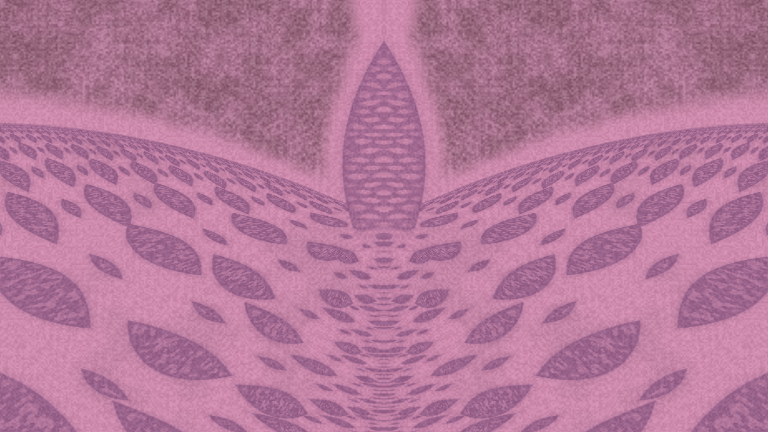
A Shadertoy shader for this background:

```glsl
#define PINK vec3(0.81, 0.545, 0.678)
#define PURPLE vec3(0.60, 0.385, 0.545)
#define HAZE vec3(0.69, 0.47, 0.585)
#define SHADOW vec3(0.58, 0.395, 0.48)
#define ROW_STEP 0.63
#define CELL_STEP 0.178
#define CELL_DECAY 0.58
#define HOLE_WIDTH 0.19
#define LEAF_WIDTH 0.096
#define GRAIN 0.09

float hash(vec2 p) {
    return fract(sin(dot(p, vec2(127.1, 311.7))) * 43758.545);
}

float noise(vec2 p) {
    vec2 i = floor(p), f = fract(p);
    f = f * f * (3.0 - 2.0 * f);
    return mix(mix(hash(i), hash(i + vec2(1, 0)), f.x),
               mix(hash(i + vec2(0, 1)), hash(i + vec2(1, 1)), f.x), f.y);
}

float fbm(vec2 p) {
    float sum = 0.0, amp = 0.5;
    for (int i = 0; i < 5; i++) {
        sum += amp * noise(p);
        p = mat2(1.6, 1.2, -1.2, 1.6) * p + 3.7;
        amp *= 0.55;
    }
    return sum;
}

// Height of the arched rim at a distance x from the axis
float rimHeight(float x) {
    float t = x - 0.09;
    return 0.53 + 0.44 * t - 0.26 * t * t;
}

// Negative inside the pointed leaf
float leafDistance(vec2 p) {
    float q = (p.y - 0.618) / 0.287;
    return p.x - LEAF_WIDTH * max(1.0 - q * q, -0.1);
}

// Fan of slanted lens-shaped holes, shrinking towards the rim and the axis
vec3 fanColor(vec2 p, float px) {
    float depth = max(rimHeight(length(vec2(p.x, 0.06))) - p.y, 0.0001);
    float x = length(vec2(p.x, 0.035));
    float s = -(log(depth / x) + 0.1) / ROW_STEP;
    float t = pow(pow(x, 4.0) + pow(depth, 4.0), 0.125);
    float d = 1.0;
    vec2 grid = vec2(0.0);

    // Rows overlap, so the nearest hole of three rows is taken
    for (int j = -1; j <= 1; j++) {
        float row = clamp(floor(s + 0.5) + float(j), -5.0, 8.0);
        float level = max(row > 0.0 ? row - 1.0 : -1.3 * row - 0.6, 0.0);
        float cellStep = CELL_STEP * pow(CELL_DECAY, level);
        float b = s - row;
        float slant = 0.55 * smoothstep(-1.5, 1.0, row);
        float u = t / cellStep - 0.33 + 0.29 * abs(row) - slant * b + 0.5;
        float a = fract(u) - 0.5;
        float stagger = row > 0.0 ? 0.0 : (row < 0.0 ? 0.33 : 0.17);
        float bl = b + stagger * (1.0 - 2.0 * mod(floor(u), 2.0));
        float width = HOLE_WIDTH + 0.025 * clamp(row, 0.0, 3.0);
        float lens = abs(a) - width * (1.0 - 3.5 * bl * bl);
        float gap = 0.5 - abs(a) - (row > 1.0 ? 0.1 : 0.06) * (1.0 - 22.0 * b * b);
        float hole = min(lens, gap) * 2.0 * t * cellStep;
        if (hole < d) {
            d = hole;
            grid = vec2(a * 22.0 + floor(u) * 7.0, b * 42.0 + row * 50.0);
        }
    }

    // Veins inside the holes, dark outlines and a soft halo outside
    float veins = smoothstep(0.45, 0.7, noise(grid)) * smoothstep(0.002, 0.014, -d);
    vec3 col = mix(PINK, HAZE, 0.3 * smoothstep(0.5, 0.75, fbm(p * 9.0)));
    col = mix(col, PURPLE, 0.35 * exp(-max(d, 0.0) / 0.008));
    col = mix(col, mix(PURPLE, PINK, 0.45 * veins), 1.0 - smoothstep(-px, px, d));
    return mix(col, PURPLE, 0.65 * exp(-depth / 0.014));
}

// Leaf filled with staggered horizontal slots
vec3 leafColor(vec2 p, float d) {
    float lift = p.y + 0.010 * noise(p * vec2(28.0, 40.0));
    float row = floor(lift / 0.019);
    float across = p.x / (0.045 + 0.02 * hash(vec2(row, 2.0)));
    vec2 cell = vec2(fract(across + 0.5 * mod(row, 2.0)), fract(lift / 0.019)) - 0.5;
    float slot = 1.0 - smoothstep(0.5, 1.2, length(cell * vec2(2.2, 2.8)));
    vec3 col = mix(PURPLE, PINK, 0.15 + 0.7 * slot);
    return mix(col, PURPLE, exp(-max(-d, 0.0) / 0.016));
}

void mainImage(out vec4 fragColor, in vec2 fragCoord) {
    float px = 1.0 / iResolution.y;
    vec2 p = (fragCoord - vec2(0.5 * iResolution.x, 0.0)) * px;
    p.x = abs(p.x);
    float above = p.y - rimHeight(p.x);
    float leaf = leafDistance(p);

    // Mottled haze, clearing to a pink glow around the rim and leaf
    float dusk = smoothstep(0.25, 0.8, fbm(p * 20.0) + 0.5 * (p.y - 0.82));
    vec3 haze = mix(HAZE, SHADOW, dusk) + 0.14 * (noise(p * 190.0) - 0.5);
    float cover = smoothstep(0.01 + 0.025 * p.x, 0.05 + 0.06 * p.x, above);
    float flare = 0.04 * smoothstep(0.78, 1.0, p.y);
    cover *= smoothstep(0.015, 0.075, leaf - flare);
    vec3 sky = mix(PINK, haze, cover);
    sky = mix(sky, PURPLE, 0.3 * exp(-max(leaf, 0.0) / 0.010));

    // Fan below the rim, then the leaf over both
    vec3 col = mix(fanColor(p, px), sky, smoothstep(-px, px, above));
    float leafMask = (1.0 - smoothstep(-px, px, leaf)) * smoothstep(0.43, 0.51, p.y);
    col = mix(col, leafColor(p, leaf), leafMask);

    // Fine grain
    col += GRAIN * (noise(p * 260.0 + 17.0) - 0.5);
    fragColor = vec4(clamp(col, 0.0, 1.0), 1.0);
}
```
